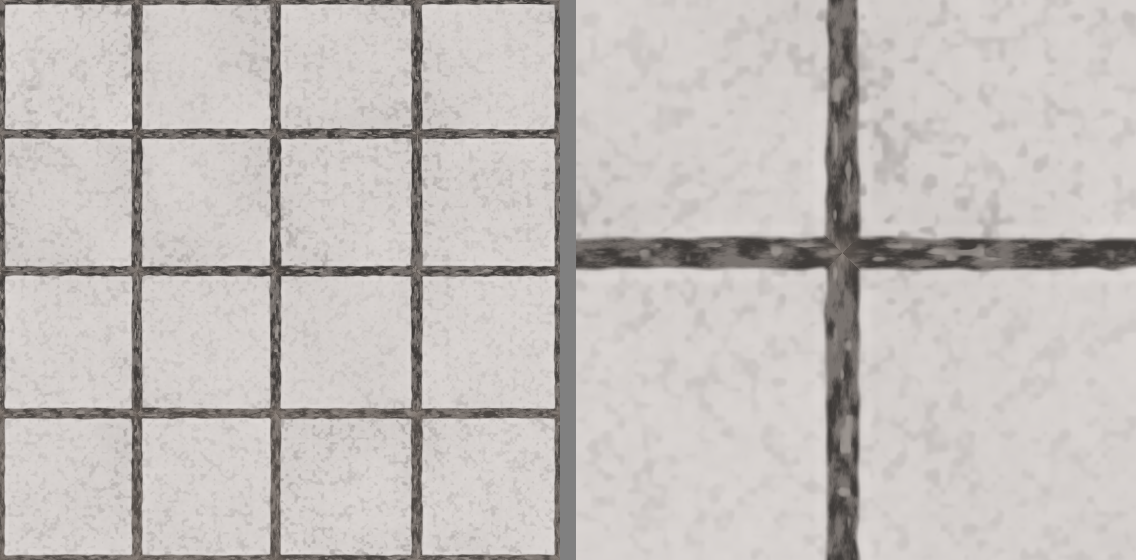
Left, the full canvas; right, a detail of the centre.
Give the GLSL for this texture, as a WebGL 2 fragment shader.

```glsl
#version 300 es
precision highp float;
// Four by four pale speckled ceramic tiles with dark, worn grout joints.

uniform vec2 u_resolution;
out vec4 fragColor;

const float PI = 3.14159;
const float TILES = 4.0;
const vec2 GRID_BEND = vec2(-0.008, 0.016);    // uneven spacing of the joints
const vec2 JOINT_HALF = vec2(0.0094, 0.0088);  // half widths, vertical and horizontal

const vec3 GLAZE = vec3(0.838, 0.818, 0.808);
const vec3 SPECK = vec3(0.745, 0.725, 0.715);
const vec3 GROUT_DARK = vec3(0.25, 0.235, 0.225);
const vec3 GROUT_MID = vec3(0.48, 0.455, 0.44);
const vec3 GROUT_PALE = vec3(0.66, 0.635, 0.615);
const vec3 GROUT_WORN = vec3(0.50, 0.46, 0.43);

float hash(vec2 p) {
  return fract(sin(dot(p, vec2(127.1, 311.7))) * 43758.5);
}

float noise(vec2 p) {
  vec2 i = floor(p), f = fract(p);
  f = f * f * (3.0 - 2.0 * f);
  float low = mix(hash(i), hash(i + vec2(1, 0)), f.x);
  float high = mix(hash(i + vec2(0, 1)), hash(i + vec2(1, 1)), f.x);
  return mix(low, high, f.y);
}

float fbm(vec2 p) {
  float sum = 0.0, gain = 0.53;
  for (int i = 0; i < 4; i++) {
    sum += gain * noise(p);
    p = p * 2.03 + 17.3;
    gain *= 0.5;
  }
  return sum;
}

float roundedBox(vec2 p, vec2 halfSize, float radius) {
  vec2 q = abs(p) - halfSize + radius;
  return length(max(q, 0.0)) + min(max(q.x, q.y), 0.0) - radius;
}

// Faint broken smear, fading out from its centre line.
float smear(vec2 p, vec2 centre, vec2 size) {
  vec2 q = (p - centre) / size;
  return exp(-dot(q, q)) * smoothstep(0.4, 0.65, noise(p * 95.0));
}

vec3 tileColor(vec2 p, vec2 id, float inset) {
  float wear = hash(id + 3.7);
  float grain = 0.6 * noise(p * 125.0) + 0.4 * noise(p * 230.0 + 9.0);
  float cloud = fbm(p * 9.0 + id * 5.0);
  float rim = exp(-inset * 38.0) * smoothstep(0.35, 0.75, cloud);
  float lowRows = 1.0 - smoothstep(0.05, 0.3, p.y);

  float density = 0.26 + 0.18 * wear + 0.22 * (cloud - 0.5) + 0.10 * lowRows;
  float speck = smoothstep(0.48, 0.85, grain) * (density + 0.55 * rim);
  vec3 color = mix(GLAZE, SPECK, speck * 1.5);
  color += 0.012 * (wear - 0.5) + 0.03 * (0.5 - cloud) - 0.025 * rim;
  color += 0.02 * (noise(p * 170.0 + 31.0) - 0.5);

  float stain = smear(p, vec2(0.058, 0.835), vec2(0.014, 0.06))
              + 0.7 * smear(p, vec2(0.045, 0.72), vec2(0.025, 0.02));
  return color - 0.10 * stain;
}

vec3 groutColor(vec2 p, vec2 lineDist) {
  // Grain is drawn out along whichever joint is nearer.
  bool upright = lineDist.x < lineDist.y;
  vec2 along = upright ? p.yx : p;
  float across = upright ? lineDist.x / JOINT_HALF.x : lineDist.y / JOINT_HALF.y;
  float grit = fbm(along * vec2(85.0, 190.0));
  float flecks = noise(along * vec2(115.0, 240.0) + 41.0);
  float patches = noise(p * 11.0 + 6.0);
  float core = 1.0 - smoothstep(0.35, 0.95, across);

  vec3 color = mix(GROUT_DARK, GROUT_MID, smoothstep(0.28, 0.72, grit + 0.14 * (patches - 0.4)));
  color = mix(color, GROUT_PALE, 0.7 * core * smoothstep(0.68, 0.92, flecks));

  // Joints bleach where they cross and along the lower part of the wall.
  float crossing = exp(-dot(lineDist, lineDist) / 0.00012);
  float lower = (1.0 - smoothstep(0.24, 0.34, p.y)) * (0.3 + 0.5 * patches);
  return mix(color, GROUT_WORN + 0.2 * (grit - 0.5), clamp(0.55 * crossing + 0.6 * lower, 0.0, 0.8));
}

void main() {
  vec2 p = gl_FragCoord.xy / u_resolution;
  float soft = max(0.0018, 1.0 / min(u_resolution.x, u_resolution.y));

  // Tile cell, local position and distance to the joint centre lines.
  vec2 grid = TILES * (p - GRID_BEND * sin(PI * p));
  vec2 id = floor(grid);
  vec2 local = (fract(grid) - 0.5) / TILES;
  vec2 lineDist = 0.5 / TILES - abs(local);

  // Slightly chipped tile outline; negative inside the tile.
  float chips = 0.0022 * (noise(p * 75.0 + 13.0) - 0.5) + 0.0018 * (noise(p * 14.0) - 0.5);
  float edge = roundedBox(local, 0.5 / TILES - JOINT_HALF, 0.003) + chips;

  vec3 tile = tileColor(p, id, max(-edge, 0.0));
  tile += 0.018 * exp(-pow((edge + 0.005) / 0.0025, 2.0));
  vec3 color = mix(tile, groutColor(p, lineDist), smoothstep(-soft, soft, edge));
  fragColor = vec4(color, 1.0);
}
```
